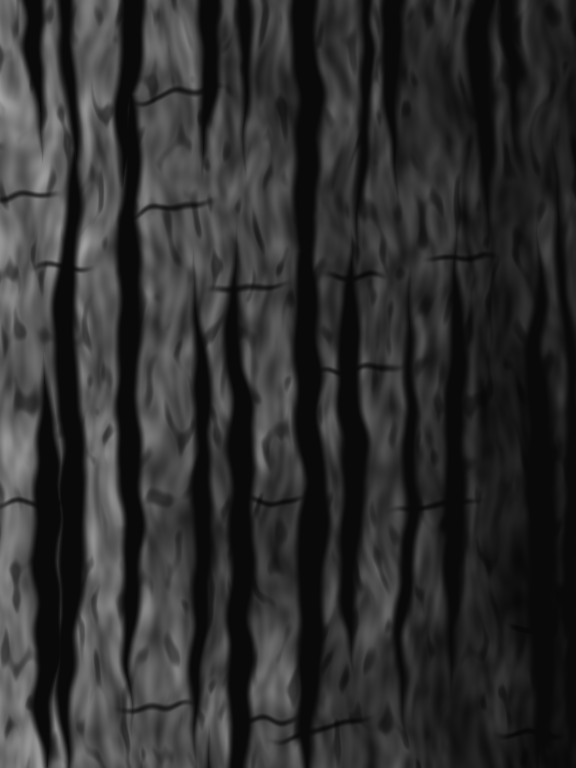
Write a WebGL 2 fragment shader that draws this texture.

```glsl
#version 300 es
precision highp float;

uniform vec2 u_resolution;
out vec4 outColor;

// Tones
const float FISSURE_TONE = 0.035;
const float LIT_TONE = 0.43;
const float SHADED_TONE = 0.095;
const float RIM_GAIN = 0.45;
const float CRACK_DEPTH = 0.65;
const float FLECK_DEPTH = 0.45;

// Sizes, in canvas heights
const vec2 FISSURE_CELL = vec2(0.072, 0.75);
const vec2 FISSURE_HALF_WIDTH = vec2(0.008, 0.018);
const vec2 FISSURE_HALF_LENGTH = vec2(0.23, 0.43);
const float FISSURE_SOFTNESS = 0.006;
const float RIM_OFFSET = 0.011;
const float RIM_WIDTH = 0.007;
const vec2 CRACK_CELL = vec2(0.13, 0.14);
const float CRACK_HALF_WIDTH = 0.003;
const float CRACK_SHARE = 0.5;

// Noise frequencies, per canvas height
const vec2 STRAND_FREQ = vec2(42.0, 11.0);
const vec2 GRAIN_FREQ = vec2(75.0, 27.0);
const vec2 FLECK_FREQ = vec2(58.0, 24.0);
const vec2 BLOTCH_FREQ = vec2(9.0, 5.0);

vec2 hash2(vec2 cell) {
    uvec2 v = uvec2(ivec2(cell) + 4096);
    v = v * 1664525u + 1013904223u;
    v.x += v.y * 1664525u;
    v.y += v.x * 1664525u;
    v ^= v >> 16u;
    v.x += v.y * 1664525u;
    v.y += v.x * 1664525u;
    v ^= v >> 16u;
    return vec2(v & 65535u) / 65535.0;
}

float cornerSlope(vec2 cell, vec2 offset) {
    float angle = 6.28318 * hash2(cell).x;
    return dot(vec2(cos(angle), sin(angle)), offset);
}

float gradientNoise(vec2 p) {
    vec2 i = floor(p), f = p - i;
    vec2 s = f * f * f * (f * (f * 6.0 - 15.0) + 10.0);
    vec2 e = vec2(1.0, 0.0);
    return mix(
        mix(cornerSlope(i, f), cornerSlope(i + e, f - e), s.x),
        mix(cornerSlope(i + e.yx, f - e.yx), cornerSlope(i + 1.0, f - 1.0), s.x), s.y);
}

// x: depth of the long tapering fissures, y: pale rim beside them
vec2 fissures(vec2 p) {
    vec2 home = floor(p / FISSURE_CELL);
    vec2 result = vec2(0.0);
    for (int j = -1; j <= 1; j++) {
        for (int i = -1; i <= 1; i++) {
            vec2 cell = home + vec2(i, j);
            vec2 place = hash2(cell), size = hash2(cell + 311.0);
            vec2 center = (cell + 0.5 + (place - 0.5) * vec2(0.6, 0.5)) * FISSURE_CELL;
            float along = (p.y - center.y) / mix(FISSURE_HALF_LENGTH.x, FISSURE_HALF_LENGTH.y, size.y);
            float bend = 0.022 * gradientNoise(vec2(cell.x * 3.7 + 0.5, p.y * 4.0 + place.x * 40.0))
                       + 0.007 * gradientNoise(vec2(cell.x * 5.3, p.y * 17.0 + place.y * 40.0));
            float dx = p.x - center.x - bend;
            float taper = 1.0 - pow(abs(along), 3.0);
            float ragged = 1.0 + 0.7 * gradientNoise(vec2(place.x * 60.0 + sign(dx), p.y * 13.0));
            float halfWidth = mix(FISSURE_HALF_WIDTH.x, FISSURE_HALF_WIDTH.y, size.x) * taper * ragged;
            float depth = smoothstep(-FISSURE_SOFTNESS, FISSURE_SOFTNESS, halfWidth - abs(dx));
            float rimDistance = (abs(dx) - halfWidth - RIM_OFFSET) / RIM_WIDTH;
            float rim = exp(-rimDistance * rimDistance) * smoothstep(0.0, 0.4, taper);
            rim *= dx > 0.0 ? 1.0 : 0.35;
            result = max(result, vec2(depth, rim));
        }
    }
    return result;
}

// Short wavering cracks that run across the plates
float crossCracks(vec2 p) {
    vec2 home = floor(p / CRACK_CELL);
    float depth = 0.0;
    for (int j = -1; j <= 1; j++) {
        for (int i = -1; i <= 1; i++) {
            vec2 cell = home + vec2(i, j);
            vec2 place = hash2(cell + 727.0), shape = hash2(cell + 1259.0);
            vec2 d = p - (cell + 0.2 + 0.6 * place) * CRACK_CELL;
            d.y -= (shape.x - 0.4) * 0.35 * d.x + 0.016 * gradientNoise(p * vec2(24.0, 9.0));
            float fade = 1.0 - smoothstep(0.4, 1.0, abs(d.x) / mix(0.03, 0.08, shape.x));
            float line = 1.0 - smoothstep(0.0, CRACK_HALF_WIDTH * 2.2, abs(d.y));
            depth = max(depth, line * fade * step(shape.y, CRACK_SHARE));
        }
    }
    return depth;
}

void main() {
    vec2 p = gl_FragCoord.xy / u_resolution.y;
    float across = gl_FragCoord.x / u_resolution.x;

    // Light falls off to the right, most of all near the lower corner
    float tone = mix(LIT_TONE, SHADED_TONE, pow(across, 0.85));
    tone *= 1.0 - 0.45 * smoothstep(0.7, 1.0, across) * smoothstep(0.75, 0.2, p.y);
    tone *= 1.0 + mix(0.35, 1.1, across) * gradientNoise(p * BLOTCH_FREQ + 13.0);

    // Fibrous plates, gently warped
    vec2 q = p;
    q.x += 0.025 * gradientNoise(p * vec2(10.0, 7.0) + 31.0);
    q.y += 0.03 * gradientNoise(p * vec2(22.0, 9.0) + 57.0);
    float contrast = mix(0.75, 1.25, across);
    tone *= 1.0 + contrast * (0.65 * gradientNoise(q * STRAND_FREQ) + 0.5 * gradientNoise(q * GRAIN_FREQ + 91.0));
    tone *= 1.0 - FLECK_DEPTH * smoothstep(0.15, 0.5, gradientNoise(q * FLECK_FREQ + 143.0));

    // Rims, cracks and fissures
    vec2 fissure = fissures(p);
    float rimBreaks = smoothstep(-0.25, 0.4, gradientNoise(p * vec2(14.0, 8.0) + 201.0));
    tone *= 1.0 + RIM_GAIN * fissure.y * rimBreaks * (0.6 + across);
    tone *= 1.0 - CRACK_DEPTH * crossCracks(p);
    tone = mix(max(tone, FISSURE_TONE), FISSURE_TONE, fissure.x);

    outColor = vec4(vec3(tone), 1.0);
}
```
